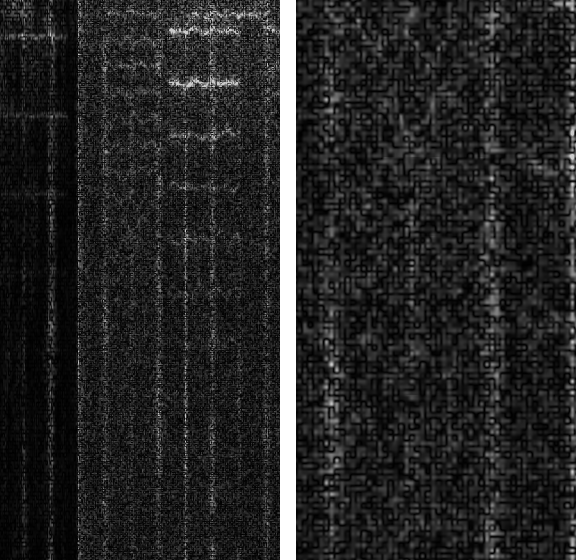
Left, the full canvas; right, a detail of the centre.
Write a WebGL 1 fragment shader that draws this texture.

```glsl
precision highp float;
// Grey spectrogram: fine speckle whose loudness follows evenly spaced vertical
// beats, wavering horizontal harmonics and a quiet, streaky left-hand section.
// Speckle is the length of a two-channel noise, scaled by a loudness envelope.
uniform vec2 u_resolution;

vec2 hash2(vec2 p) {
  vec3 q = fract(vec3(p.xyx) * vec3(0.1031, 0.1030, 0.0973));
  q += dot(q, q.yzx + 33.33);
  return fract((q.xx + q.yz) * q.zy);
}

// Smooth two-channel noise from -1 to 1
vec2 noise2(vec2 p) {
  vec2 cell = floor(p);
  vec2 f = fract(p);
  f = f * f * (3.0 - 2.0 * f);
  vec2 low = mix(hash2(cell), hash2(cell + vec2(1.0, 0.0)), f.x);
  vec2 high = mix(hash2(cell + vec2(0.0, 1.0)), hash2(cell + 1.0), f.x);
  return mix(low, high, f.y) * 2.0 - 1.0;
}

float bell(float d, float width) {
  return exp(-d * d / (width * width));
}

// Stack of wavering harmonics sounding between two times
float voice(vec2 p, float start, float end, float first, float gap, float sway, float decay) {
  float n = max(floor((p.y - first) / gap + 0.5), 0.0);
  float wave = sin(p.x * 105.0 + n) * 0.5 + noise2(vec2(p.x * 38.0, n * 7.0 + first * 50.0)).x;
  float d = p.y - first - n * gap - sway * wave * (1.0 + 0.25 * n);
  float sounding = smoothstep(start - 0.01, start + 0.01, p.x)
                 * (1.0 - smoothstep(end - 0.01, end + 0.01, p.x));
  return sounding * exp(-n * decay) * (bell(d, 0.009) + 0.2 * bell(d, 0.04));
}

// Broadband vertical strokes, alternating strong and weak
float beats(vec2 p) {
  float beat = (p.x - 0.086) / 0.0962;
  float k = max(floor(beat + 0.5), 0.0);
  float d = (beat - k) * 0.0962;
  float strong = mod(k, 2.0);
  float level = mix(0.065, 0.13, strong) * (0.8 + 0.5 * noise2(vec2(k * 5.0, p.y * 9.0)).x);
  float stroke = level * bell(d, mix(0.007, 0.011, strong));

  // Opening onset with a decaying tail
  if (abs(k - 2.0) < 0.5) {
    stroke += 0.11 * smoothstep(-0.003, 0.002, d) * exp(-max(d, 0.0) * 60.0);
  }
  // Thin stroke with two loud spots
  if (abs(k - 6.0) < 0.5) {
    float spots = bell(p.y - 0.86, 0.06) + 0.6 * bell(p.y - 1.52, 0.12);
    stroke += bell(d, 0.005) * (0.09 * smoothstep(0.4, 0.55, p.y) + 0.22 * spots);
  }
  return stroke;
}

void main() {
  // Time runs right and frequency runs down, in canvas widths
  vec2 p = vec2(gl_FragCoord.x, u_resolution.y - gl_FragCoord.y) / u_resolution.x;
  float main_part = smoothstep(0.273, 0.279, p.x);

  // Speckle, stretched upright in the quiet section
  vec2 fine = noise2(p * vec2(157.0, 149.0) + 11.0);
  vec2 tall = noise2(p * vec2(150.0, 72.0) + 53.0);
  float grain = pow(length(mix(tall, fine, main_part)) / 0.56, 1.35);

  // Background loudness
  float streak = noise2(vec2(p.x * 62.0, p.y * 4.0)).x;
  float patches = noise2(p * vec2(14.0, 9.0) + 5.0).y;
  float quiet = 0.028 + 0.05 * exp(-p.y * 2.2);
  quiet *= (1.0 + 0.7 * streak) * (1.0 - 0.4 * smoothstep(0.2, 0.21, p.x));
  quiet += 0.14 * bell(length(p - vec2(0.06, 0.02)), 0.06);
  float loud = 0.088 + 0.055 * exp(-p.y * 2.5) + 0.012 * patches;
  loud += 0.035 * smoothstep(0.56, 0.6, p.x) * (1.0 - smoothstep(0.3, 0.6, p.y));
  float level = mix(quiet, loud, main_part) + beats(p);

  // Harmonics of successive notes
  float notes = 0.16 * voice(p, -0.1, 0.24, 0.13, 0.281, 0.004, 0.6);
  notes += 0.13 * voice(p, 0.38, 0.575, 0.05, 0.0945, 0.012, 0.09);
  notes += 0.34 * voice(p, 0.6, 0.855, 0.11, 0.186, 0.011, 0.32);
  notes += 0.26 * voice(p, 0.67, 0.93, 0.05, 0.5, 0.010, 3.0);
  notes += 0.22 * bell(p.y - 0.296, 0.03) * voice(p, 0.61, 0.855, 0.11, 0.186, 0.011, 0.0);
  notes += 0.22 * voice(p, 0.945, 1.1, 0.12, 0.11, 0.022, 0.3);

  float value = level * grain + notes * (0.35 + 0.65 * grain);
  gl_FragColor = vec4(vec3(clamp(value, 0.0, 0.8)), 1.0);
}
```
